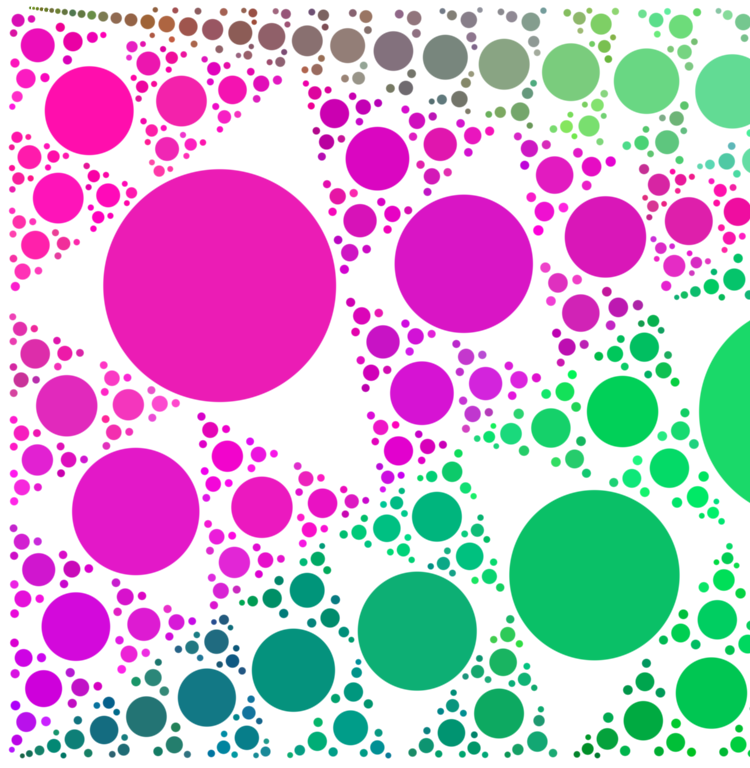
This pattern is drawn by a WebGL 1 fragment shader. Its source:

```glsl
#ifdef GL_FRAGMENT_PRECISION_HIGH
precision highp float;
#else
precision mediump float;
#endif
// Three large triangles filled with a recursive gasket of discs. Each triangle is cut
// at the touch points of its incircle: the inner piece holds one disc, and the pixel
// descends into the corner piece it lies in, until the pieces become too small.

uniform vec2 u_resolution;

#define MAX_DEPTH 32
#define MIN_PERIMETER 0.073
#define COLOR_DRIFT 0.17
#define TOP_LEFT vec2(0.0078, 0.9935)
#define BOTTOM_LEFT vec2(0.0078, 0.0091)
#define HUB vec2(1.052, 0.7415)
#define TOP_RIGHT vec2(1.62, 0.9935)
#define BOTTOM_RIGHT vec2(2.044, 0.0091)

const vec3 PAPER = vec3(1.0);

float cross2(vec2 u, vec2 v) {
  return u.x * v.y - u.y * v.x;
}

// True when p and corner lie on the same side of the line u-v.
bool sameSide(vec2 p, vec2 corner, vec2 u, vec2 v) {
  return cross2(v - u, p - u) * cross2(v - u, corner - u) > 0.0;
}

// Incircle of a triangle: centre in xy, radius in z.
vec3 incircle(vec2 a, vec2 b, vec2 c) {
  vec3 sides = vec3(distance(b, c), distance(c, a), distance(a, b));
  float perimeter = sides.x + sides.y + sides.z;
  vec2 centre = (sides.x * a + sides.y * b + sides.z * c) / perimeter;
  return vec3(centre, abs(cross2(b - a, c - a)) / perimeter);
}

vec3 hash3(vec2 q) {
  float n = dot(q, vec2(127.1, 311.7));
  return fract(sin(vec3(n, n + 1.7, n + 4.1)) * 43758.5453);
}

// Gradients of the three families of discs.
vec3 blueFamily(vec2 q) {
  return mix(vec3(0.33, 0.50, 0.78), vec3(0.33, 0.79, 0.64), smoothstep(0.4, 0.9, q.x));
}

vec3 pinkFamily(vec2 q) {
  return vec3(0.92, 0.11, 0.91 - 0.32 * q.y);
}

vec3 greenFamily(vec2 q) {
  return mix(vec3(0.12, 0.55, 0.45), vec3(0.10, 0.85, 0.41), smoothstep(0.2, 1.0, q.x));
}

void main() {
  vec2 p = gl_FragCoord.xy / u_resolution.y;
  float pixel = 1.0 / u_resolution.y;

  // Choose the large triangle.
  vec2 a = TOP_LEFT, b = BOTTOM_LEFT, c = HUB;
  bool isTop = sameSide(p, TOP_RIGHT, TOP_LEFT, HUB);
  bool isBottom = sameSide(p, BOTTOM_RIGHT, BOTTOM_LEFT, HUB);
  if (isTop) b = TOP_RIGHT;
  else if (isBottom) a = BOTTOM_RIGHT;

  vec3 color = PAPER;
  vec3 drift = vec3(0.0);

  for (int depth = 0; depth < MAX_DEPTH; depth++) {
    vec3 sides = vec3(distance(b, c), distance(c, a), distance(a, b));
    float perimeter = sides.x + sides.y + sides.z;
    if (perimeter < MIN_PERIMETER) break;

    // Touch points of the incircle, and the disc between them.
    vec3 reach = 0.5 * perimeter - sides;
    vec2 touchAB = a + (b - a) * reach.x / sides.z;
    vec2 touchBC = b + (c - b) * reach.y / sides.x;
    vec2 touchCA = c + (a - c) * reach.z / sides.y;
    vec3 disc = incircle(touchAB, touchBC, touchCA);

    // Colours wander a little with every generation.
    if (depth > 0) drift += COLOR_DRIFT * (hash3(disc.xy) - 0.5);

    float edge = distance(p, disc.xy) - disc.z;
    if (edge < pixel) {
      vec3 base = pinkFamily(disc.xy);
      if (isTop) base = blueFamily(disc.xy);
      else if (isBottom) base = greenFamily(disc.xy);
      vec3 ink = clamp(base + drift, 0.0, 1.0);
      color = mix(ink, PAPER, smoothstep(-pixel, pixel, edge));
      break;
    }

    // Descend into the corner that holds the pixel.
    if (sameSide(p, a, touchAB, touchCA)) {
      b = touchAB;
      c = touchCA;
    } else if (sameSide(p, b, touchAB, touchBC)) {
      a = touchAB;
      c = touchBC;
    } else if (sameSide(p, c, touchBC, touchCA)) {
      a = touchCA;
      b = touchBC;
    } else {
      break;
    }
  }

  gl_FragColor = vec4(color, 1.0);
}
```
